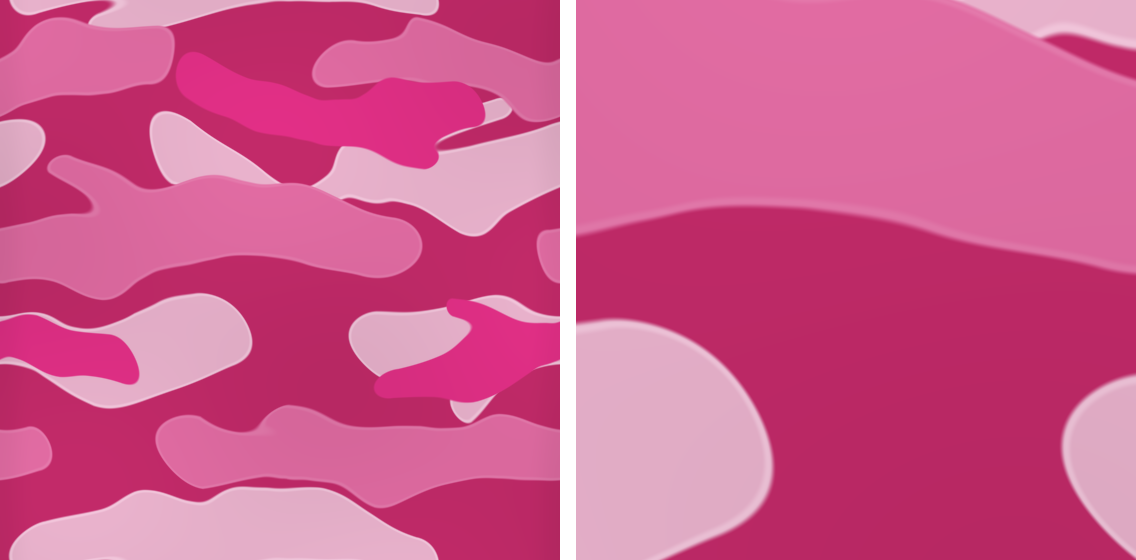
Left, the full canvas; right, a detail of the centre.
This pattern is drawn by a WebGL 2 fragment shader. Its source:

```glsl
#version 300 es
precision highp float;

uniform vec2 u_resolution;
out vec4 fragColor;

const float TAU = 6.2831853;
const float EDGE = 0.002;
const int SEGMENTS = 4;

const vec3 CRIMSON = vec3(0.74, 0.16, 0.40);
const vec3 ROSE = vec3(0.86, 0.41, 0.62);
const vec3 BLUSH = vec3(0.89, 0.68, 0.78);
const vec3 MAGENTA = vec3(0.86, 0.18, 0.51);

float hash(float n) {
    return fract(sin(n * 91.345 + 4.17) * 4745.53);
}

float smoothUnion(float a, float b, float k) {
    float h = max(k - abs(a - b), 0.0) / k;
    return min(a, b) - 0.25 * k * h * h;
}

float taperedCapsule(vec2 p, vec2 a, vec2 b, float ra, float rb) {
    vec2 ab = b - a;
    float h = clamp(dot(p - a, ab) / dot(ab, ab), 0.0, 1.0);
    return length(p - a - ab * h) - mix(ra, rb, h);
}

// Layered sines that bend the outlines and repeat once per canvas
vec2 warp(vec2 p, float phase) {
    p.x += 0.026 * sin(TAU * (3.0 * p.y + p.x) + phase);
    p.y += 0.014 * sin(TAU * (2.0 * p.x + p.y) + phase * 1.7);
    p.y += 0.005 * sin(TAU * (5.0 * p.x - 3.0 * p.y) + phase * 2.3);
    return p;
}

// Joint of a blot's spine: xy is the position, z the radius
vec3 spineJoint(int i, float seed, float reach, float girth) {
    float n = seed + float(i) * 3.7;
    float x = reach * (float(i) / float(SEGMENTS) - 0.5);
    float y = 2.2 * girth * (hash(n) - 0.5);
    return vec3(x, y, girth * mix(0.45, 1.55, hash(n + 1.3)));
}

// Long lumpy blot with one finger running beside its body
float blot(vec2 p, float seed, float reach, float girth) {
    float fillet = 0.8 * girth;
    vec3 a = spineJoint(0, seed, reach, girth);
    float d = 1.0;
    for (int i = 1; i <= SEGMENTS; i++) {
        vec3 b = spineJoint(i, seed, reach, girth);
        d = smoothUnion(d, taperedCapsule(p, a.xy, b.xy, a.z, b.z), fillet);
        a = b;
    }
    vec3 root = spineJoint(SEGMENTS / 2, seed, reach, girth);
    float side = hash(seed + 21.1) < 0.5 ? -1.0 : 1.0;
    float lean = hash(seed + 33.9) < 0.5 ? -1.0 : 1.0;
    vec2 tip = root.xy + vec2(side * 0.32 * reach, lean * 2.4 * girth);
    float finger = taperedCapsule(p, root.xy, tip, 0.8 * girth, 0.45 * girth);
    return smoothUnion(d, finger, fillet);
}

// Staggered rows of blots, wrapped around the canvas
float blotLayer(vec2 p, int count, float rowPhase, float seed, float reach, float girth) {
    p = warp(p, seed);
    float d = 1.0;
    for (int i = 0; i < count; i++) {
        float n = seed + float(i) * 17.3;
        float row = float(i) + rowPhase + 0.2 * (hash(n + 5.0) - 0.5);
        vec2 center = vec2(hash(seed) + float(i) * 0.618, row / float(count));
        vec2 q = fract(p - center + 0.5) - 0.5;
        d = smoothUnion(d, blot(q, n, reach, girth), 0.03);
    }
    return d;
}

// Lay a colour over the ground, with a faint light line inside its edge
vec3 paint(vec3 ground, vec3 ink, float d, float rim) {
    float line = 1.0 - smoothstep(0.0, 0.004, abs(d + 0.003));
    vec3 lit = mix(ink, vec3(0.97, 0.85, 0.91), rim * line);
    return mix(lit, ground, smoothstep(-EDGE, EDGE, d));
}

// Soft folds and slightly darker sides of the cloth
float clothShade(vec2 p) {
    float folds = 0.018 * sin(TAU * (0.6 * p.x + 1.3 * p.y))
                + 0.012 * sin(TAU * (1.4 * p.x - 0.8 * p.y) + 1.0);
    float sides = smoothstep(0.0, 0.06, p.x) * smoothstep(0.0, 0.06, 1.0 - p.x);
    return 1.0 + folds - 0.04 * (1.0 - sides);
}

void main() {
    vec2 uv = gl_FragCoord.xy / u_resolution;
    vec2 p = gl_FragCoord.xy / u_resolution.y;

    float blush = blotLayer(p, 3, 0.15, 2.0, 0.68, 0.050);
    float rose = blotLayer(p, 3, 0.65, 8.0, 0.68, 0.045);
    float magenta = blotLayer(p, 2, 0.60, 5.0, 0.50, 0.035);

    vec3 color = paint(CRIMSON, BLUSH, blush, 0.45);
    color = paint(color, ROSE, rose, 0.12);
    color = paint(color, MAGENTA, magenta, 0.0);

    fragColor = vec4(color * clothShade(uv), 1.0);
}
```
